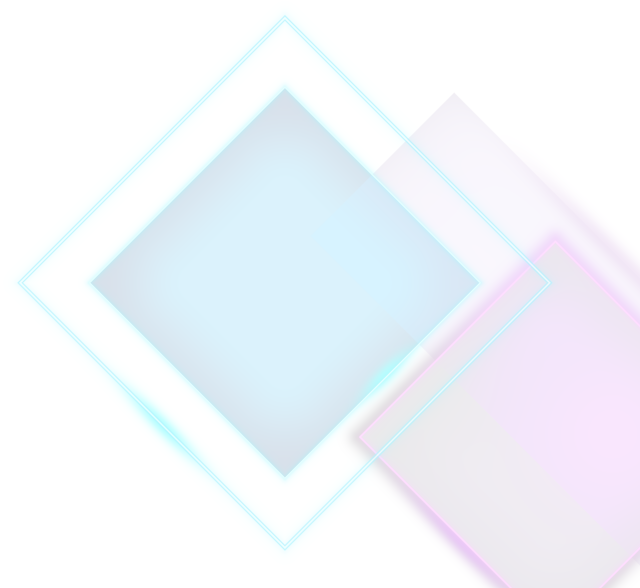
This background is drawn by a Shadertoy shader. Its source:

```glsl
// Overlapping translucent glass diamonds with neon edges on a white field.
// Every panel is a box in a frame turned by 45 degrees; box distances give
// the fills, strokes and shadows, and stretched gaussians give the flares.

#define BLUE_CENTER vec2(0.4850, 0.4810)
#define VIOLET_CENTER vec2(0.9454, 0.7433)
#define TILE_HALF 0.2352
#define FRAME_HALF 0.3210
#define STRIP_CENTER vec2(1.158, 0.2628)
#define STRIP_HALF vec2(0.5, 0.1725)
#define STROKE 0.0011
#define CYAN vec3(0.62, 0.97, 1.0)
#define PINK vec3(0.99, 0.83, 1.0)
#define VIOLET vec3(0.91, 0.77, 0.97)

// Axes run down-right (x) and up-right (y)
vec2 turn(vec2 p) {
    return vec2(p.x + p.y, p.x - p.y) * 0.70710678;
}

float boxDistance(vec2 p, vec2 halfSize) {
    vec2 q = abs(p) - halfSize;
    return length(max(q, 0.0)) + min(max(q.x, q.y), 0.0);
}

float fillMask(float d) {
    float aa = 0.8 / iResolution.y;
    return 1.0 - smoothstep(-aa, aa, d);
}

float strokeMask(float d, float width) {
    return fillMask(abs(d) - width);
}

// Gaussian spot with separate spreads along the two turned axes
float flare(vec2 p, vec2 spread) {
    vec2 q = p / spread;
    return exp(-dot(q, q));
}

// Darkening from the middle of a tile towards its rim and corners
float rimShade(vec2 p) {
    return smoothstep(0.02, 0.17, length(max(abs(p) - 0.105, 0.0)));
}

vec3 drawStrip(vec3 color, vec2 p, float inside) {
    float rim = exp(-(p.x + STRIP_HALF.x) / 0.05);
    float sideRim = exp(-(STRIP_HALF.y - abs(p.y)) / 0.018);
    vec3 tint = vec3(0.979, 0.968, 0.993) - 0.025 * rim - 0.012 * sideRim;
    color = mix(color, tint, inside);
    // Lilac band that strengthens along the upper right side
    float along = smoothstep(-0.42, -0.12, p.x);
    float band = flare(vec2(0.0, p.y - STRIP_HALF.y), vec2(1.0, 0.017));
    return mix(color, vec3(0.94, 0.89, 0.96), band * along * 0.8);
}

vec3 drawVioletTile(vec3 color, vec2 p, vec2 uv, float strip) {
    float d = boxDistance(p, vec2(TILE_HALF));
    float inside = fillMask(d);
    float outer = exp(-pow(max(d, 0.0) / 0.019, 2.0));

    // Grey shadow below, lilac halo above
    float upper = smoothstep(-0.16, 0.16, p.y);
    color = mix(color, mix(vec3(0.80), VIOLET, upper), outer * mix(0.65, 0.55, upper));
    float lowFlare = flare(p - vec2(0.015, -TILE_HALF - 0.004), vec2(0.12, 0.016));
    color = mix(color, VIOLET, lowFlare * 0.9);

    vec3 glass = mix(vec3(0.938, 0.925, 0.948), vec3(0.952, 0.900, 0.982), strip);
    glass = mix(glass, vec3(0.914, 0.908, 0.924), rimShade(p) * 0.8);
    float leftGrey = smoothstep(-0.02, -0.24, p.x) * smoothstep(0.12, -0.12, p.y);
    glass = mix(glass, vec3(0.918), leftGrey * 0.7);
    float blush = exp(-dot(uv - vec2(1.043, 0.738), uv - vec2(1.043, 0.738)) / 0.014);
    glass = mix(glass, vec3(0.982, 0.902, 0.995), blush * 0.85);
    color = mix(color, glass, inside);

    float glow = exp(-abs(d) / 0.005);
    color = mix(color, PINK, glow * 0.45);
    return mix(color, vec3(1.0, 0.87, 1.0), strokeMask(d, STROKE * 1.3));
}

vec3 drawBlueTile(vec3 color, vec2 p, float strip) {
    float d = boxDistance(p, vec2(TILE_HALF));
    float inside = fillMask(d);
    vec3 glass = mix(vec3(0.857, 0.949, 0.988), vec3(0.842, 0.952, 0.999), strip);
    vec3 shade = mix(vec3(0.850, 0.880, 0.918), vec3(0.855, 0.905, 0.960), strip);
    color = mix(color, mix(glass, shade, rimShade(p)), inside);

    float sideFlare = flare(p - vec2(TILE_HALF - 0.004, 0.010), vec2(0.014, 0.052));
    color = mix(color, vec3(0.72, 1.0, 1.0), sideFlare * 0.9);
    color = mix(color, CYAN, exp(-abs(d) / 0.0045) * 0.48);
    return mix(color, vec3(0.91, 1.0, 1.0), strokeMask(d, STROKE));
}

vec3 drawFrame(vec3 color, vec2 p) {
    float d = boxDistance(p, vec2(FRAME_HALF));
    float lowFlare = flare(p - vec2(0.024, -FRAME_HALF + 0.002), vec2(0.080, 0.014));
    color = mix(color, vec3(0.68, 1.0, 1.0), lowFlare * 0.85);
    color = mix(color, CYAN, exp(-abs(d + 0.002) / 0.007) * 0.26);
    // Twin strokes around a pale core
    float twin = max(strokeMask(d, STROKE), strokeMask(d + 0.0048, STROKE));
    color = mix(color, vec3(0.70, 0.95, 1.0), twin * 0.72);
    return mix(color, vec3(0.95, 1.0, 1.0), strokeMask(d + 0.0024, STROKE) * 0.85);
}

void mainImage(out vec4 fragColor, in vec2 fragCoord) {
    // Height units, with y growing downwards
    vec2 uv = vec2(fragCoord.x, iResolution.y - fragCoord.y) / iResolution.y;
    uv.x *= 1.0894 * iResolution.y / iResolution.x;
    vec2 stripPos = turn(uv) - STRIP_CENTER;
    vec2 bluePos = turn(uv - BLUE_CENTER);
    float strip = fillMask(boxDistance(stripPos, STRIP_HALF));

    vec3 color = drawStrip(vec3(1.0), stripPos, strip);
    color = drawVioletTile(color, turn(uv - VIOLET_CENTER), uv, strip);
    color = drawBlueTile(color, bluePos, strip);
    color = drawFrame(color, bluePos);
    fragColor = vec4(clamp(color, 0.0, 1.0), 1.0);
}
```
